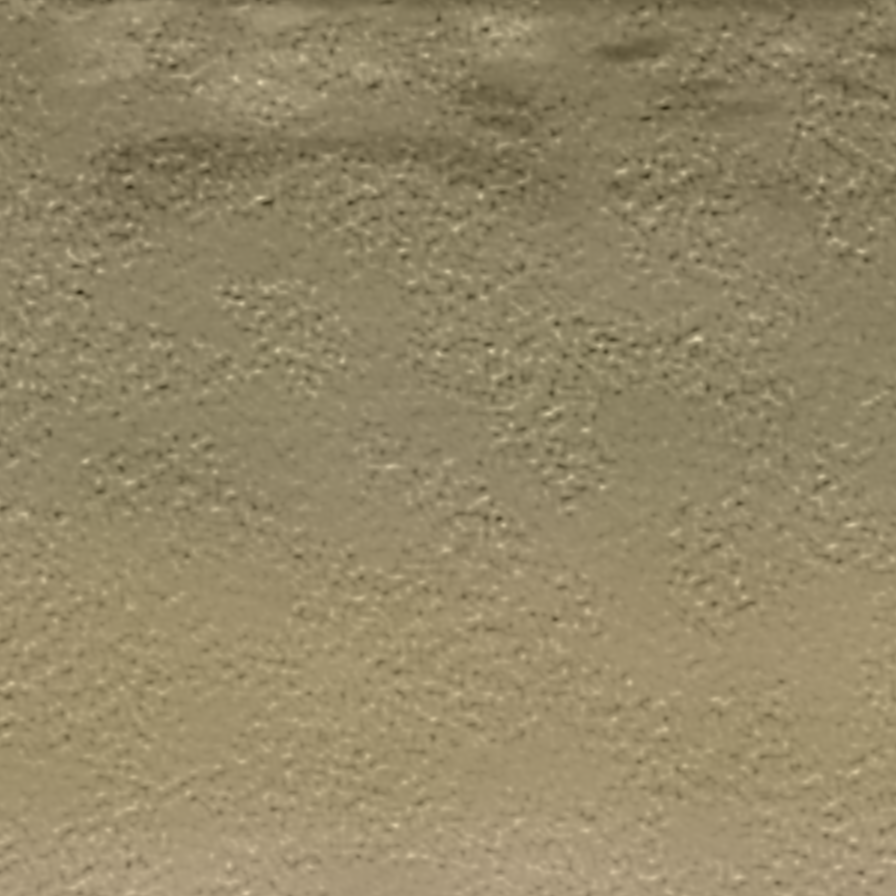
A Shadertoy shader for this texture:

```glsl
float hash(vec2 cell) {
    vec3 q = fract(vec3(cell.xyx) * 0.1031);
    q += dot(q, q.yzx + 33.33);
    return fract((q.x + q.y) * q.z);
}

float valueNoise(vec2 p) {
    vec2 cell = floor(p);
    vec2 f = fract(p);
    f = f * f * (3.0 - 2.0 * f);
    float low = mix(hash(cell), hash(cell + vec2(1, 0)), f.x);
    float high = mix(hash(cell + vec2(0, 1)), hash(cell + vec2(1, 1)), f.x);
    return mix(low, high, f.y);
}

float fbm(vec2 p) {
    float sum = 0.0;
    float weight = 0.54;
    for (int octave = 0; octave < 4; octave++) {
        sum += weight * valueNoise(p);
        p = mat2(1.6, 1.2, -1.2, 1.6) * p + 7.3;
        weight *= 0.5;
    }
    return sum;
}

// Side-lit relief: the slope of a noise height field along the light
float relief(vec2 p, vec2 lightStep) {
    return valueNoise(p + lightStep) - valueNoise(p - lightStep);
}

// Vertical run from pale near ground to darker far ground
vec3 groundColor(float y) {
    vec3 nearSand = vec3(0.665, 0.602, 0.482);
    vec3 warmSand = vec3(0.624, 0.566, 0.428);
    vec3 greySoil = vec3(0.553, 0.513, 0.394);
    vec3 farSoil = vec3(0.528, 0.486, 0.368);
    vec3 color = mix(nearSand, warmSand, smoothstep(0.0, 0.16, y));
    color = mix(color, greySoil, smoothstep(0.28, 0.52, y));
    return mix(color, farSoil, smoothstep(0.55, 1.0, y));
}

// Short crisp grains, calmer inside small smooth patches
float grainLight(vec2 uv) {
    mat2 tilt = mat2(0.87, -0.5, 0.5, 0.87);
    vec2 p = tilt * uv * vec2(92.0, 108.0);
    float grain = relief(p, vec2(0.12, 0.45));
    grain += 0.7 * relief(uv * vec2(150.0, 170.0) + 19.0, vec2(0.3, 0.4));
    grain *= 0.6 + 0.9 * abs(grain);
    float rough = smoothstep(0.33, 0.56, fbm(uv * vec2(14.0, 15.0) + 3.0));
    float strength = mix(0.095, 0.135, smoothstep(0.25, 0.6, uv.y));
    return grain * strength * mix(0.35, 1.0, rough);
}

// Wide shadows and pale mounds, mostly on the far ground
float moundLight(vec2 uv) {
    float far = smoothstep(0.66, 0.97, uv.y);
    float mound = fbm(uv * vec2(7.0, 18.0) + 11.0);
    float shadow = smoothstep(0.57, 0.80, mound);
    float pale = smoothstep(0.42, 0.22, mound);
    float broad = fbm(uv * vec2(5.0, 9.0) + 27.0) - 0.5;
    float rim = smoothstep(0.98, 1.0, uv.y + 0.06 * (mound - 0.5));
    return far * (0.08 * pale - 0.15 * shadow) + 0.05 * broad - 0.09 * rim;
}

void mainImage(out vec4 fragColor, in vec2 fragCoord) {
    vec2 uv = fragCoord / iResolution.xy;
    vec3 lightTint = vec3(1.0, 0.97, 0.90);

    vec3 color = groundColor(uv.y);
    color += lightTint * (grainLight(uv) + moundLight(uv));

    // Faint drift between olive and pinkish soil
    float hue = fbm(uv * 7.0 + 53.0) - 0.5;
    color += hue * vec3(0.008, -0.003, 0.018);

    fragColor = vec4(clamp(color, 0.0, 1.0), 1.0);
}
```
